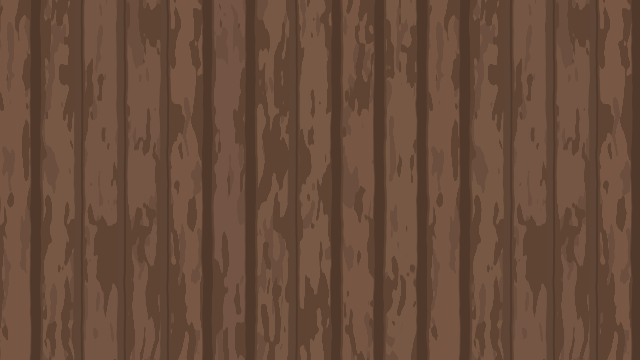
Reproduce this texture procedurally as a Shadertoy shader.

```glsl
const float PLANK_WIDTH = 0.1192;   // in canvas heights
const float FIRST_GAP = 0.0995;
const float PLANKS_PER_REPEAT = 10.0;

const vec3 WOOD_WARM = vec3(0.475, 0.352, 0.270);
const vec3 WOOD_ROSY = vec3(0.455, 0.330, 0.265);
const vec3 STAIN_FAINT = vec3(0.418, 0.306, 0.238);
const vec3 STAIN_DARK = vec3(0.372, 0.268, 0.200);
const vec3 GAP_LIGHT = vec3(0.372, 0.270, 0.208);
const vec3 GAP_DARK = vec3(0.312, 0.224, 0.168);

float hash(vec2 p) {
    return fract(sin(dot(p, vec2(127.1, 311.7))) * 43758.5);
}

float noise(vec2 p) {
    vec2 cell = floor(p);
    vec2 f = fract(p);
    f = f * f * (3.0 - 2.0 * f);
    float low = mix(hash(cell), hash(cell + vec2(1, 0)), f.x);
    float high = mix(hash(cell + vec2(0, 1)), hash(cell + vec2(1, 1)), f.x);
    return mix(low, high, f.y);
}

// Vertically stretched grain: broad patches, streaks and ragged flakes
float grain(vec2 p, float seed) {
    vec2 offset = vec2(seed * 17.3, seed * 9.1);
    p.x += 0.014 * (noise(vec2(p.y * 16.0, seed)) - 0.5);
    float patches = noise(p * vec2(18.0, 5.0) + offset);
    float streaks = noise(p * vec2(60.0, 11.0) + offset + 31.0);
    float flakes = noise(p * vec2(110.0, 38.0) + offset + 57.0);
    return 0.36 * patches + 0.50 * streaks + 0.20 * flakes;
}

// Soft-edged band of the given half width
float band(float x, float halfWidth, float soft) {
    return 1.0 - smoothstep(halfWidth - soft, halfWidth + soft, abs(x));
}

// Flat wood with faint and dark stains; x runs from 0 to 1 across the plank
vec3 plankColor(float x, float y, float id) {
    vec2 p = vec2(x * PLANK_WIDTH, y);
    vec3 color = mix(WOOD_WARM, WOOD_ROSY, hash(vec2(id, 4.0)));

    float faint = grain(p, id + 41.0);
    color = mix(color, STAIN_FAINT, smoothstep(0.635, 0.655, faint));

    float nearEdge = smoothstep(0.15, 0.45, abs(x - 0.5));
    float wear = 0.10 * (hash(vec2(id, 8.0)) - 0.5);
    float dark = grain(p, id + 3.0) + 0.10 * nearEdge + wear;
    return mix(color, STAIN_DARK, smoothstep(0.63, 0.65, dark));
}

// Gaps come in a wide dark kind and a narrow light kind with a seam
vec3 addGap(vec3 color, float x, float y, float id, float soft) {
    float isLight = band(id - 2.0, 1.5, 0.1) + band(id - 6.0, 0.5, 0.1);
    float halfWidth = mix(0.112, 0.090, isLight);
    float side = sign(x);
    float wobble = noise(vec2(y * 14.0, id * 5.0 + side)) - 0.5;
    wobble += 0.5 * (noise(vec2(y * 45.0, id * 7.0 + side)) - 0.5);
    float edge = halfWidth + 0.035 * wobble;

    // Worn rim, then the groove itself
    color = mix(color, STAIN_DARK, band(x - 0.015, edge + 0.035, soft));
    color = mix(color, mix(GAP_DARK, GAP_LIGHT, isLight), band(x, edge, soft));

    // Thin shadow line beside the light grooves
    float seam = band(x - 0.075 - 0.02 * wobble, 0.022, soft);
    return mix(color, GAP_DARK, seam * isLight);
}

void mainImage(out vec4 fragColor, in vec2 fragCoord) {
    vec2 p = fragCoord / iResolution.y;
    float across = (p.x - FIRST_GAP) / PLANK_WIDTH;
    float soft = 0.7 / (iResolution.y * PLANK_WIDTH);

    float plankId = mod(floor(across), PLANKS_PER_REPEAT);
    vec3 color = plankColor(fract(across), p.y, plankId);

    float gap = floor(across + 0.5);
    float gapId = mod(gap, PLANKS_PER_REPEAT);
    color = addGap(color, across - gap, p.y, gapId, soft);

    fragColor = vec4(color, 1.0);
}
```
